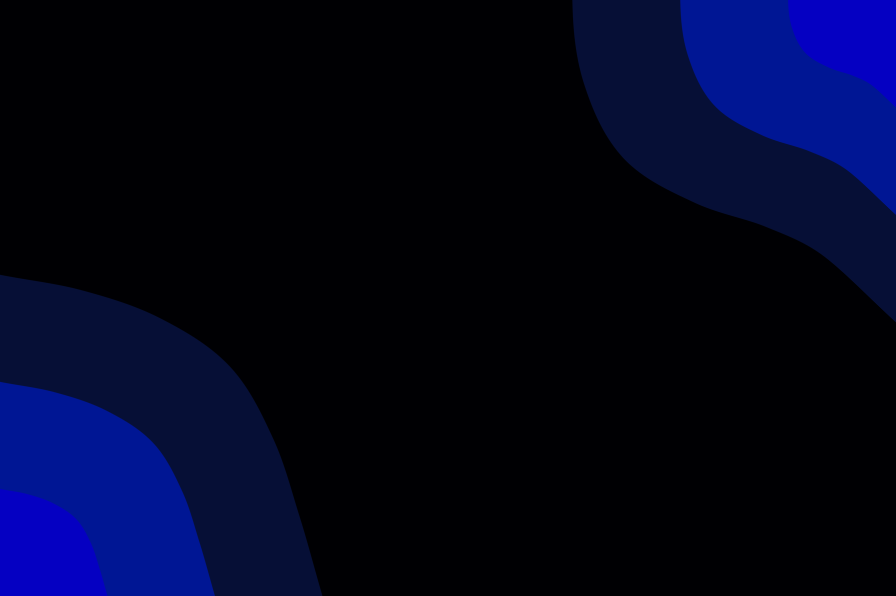
Write a Shadertoy shader that draws this background.

```glsl
// Smooth radius of a quarter blob: samples every 15 degrees, with one beyond each end
float blobRadius(float radii[9], vec2 p) {
    float t = clamp(atan(p.y, p.x) / radians(15.0), 0.0, 5.9999);
    int i = int(t);
    float f = t - float(i);
    float a = radii[i], b = radii[i + 1], c = radii[i + 2], d = radii[i + 3];
    // Catmull-Rom spline
    return b + 0.5 * f * (c - a + f * (2.0 * a - 5.0 * b + 4.0 * c - d
             + f * (3.0 * (b - c) + d - a)));
}

// Paints three nested bands, from the widest to the one at the corner
vec3 paintBands(vec3 color, vec2 p, float radius) {
    vec3 bands[3] = vec3[3](
        vec3(0.025, 0.06, 0.21),
        vec3(0.0, 0.085, 0.58),
        vec3(0.02, 0.0, 0.76));
    float soft = 0.7 / iResolution.y;
    for (int i = 0; i < 3; i++) {
        float edge = length(p) - radius * float(3 - i) / 3.0;
        color = mix(color, bands[i], 1.0 - smoothstep(-soft, soft, edge));
    }
    return color;
}

void mainImage(out vec4 fragColor, in vec2 fragCoord) {
    // Each corner measures inward, in units of the canvas height
    vec2 lowerLeft = fragCoord / iResolution.y;
    vec2 upperRight = (iResolution.xy - fragCoord) / iResolution.y;

    float lowerRadius = blobRadius(float[9](
        0.602, 0.541, 0.520, 0.529, 0.545, 0.538, 0.531, 0.539, 0.587), lowerLeft);
    float upperRadius = blobRadius(float[9](
        0.547, 0.543, 0.542, 0.529, 0.480, 0.439, 0.449, 0.541, 0.710), upperRight);

    vec3 color = vec3(0.0, 0.0, 0.012);
    color = paintBands(color, lowerLeft, lowerRadius);
    color = paintBands(color, upperRight, upperRadius);
    fragColor = vec4(color, 1.0);
}
```
